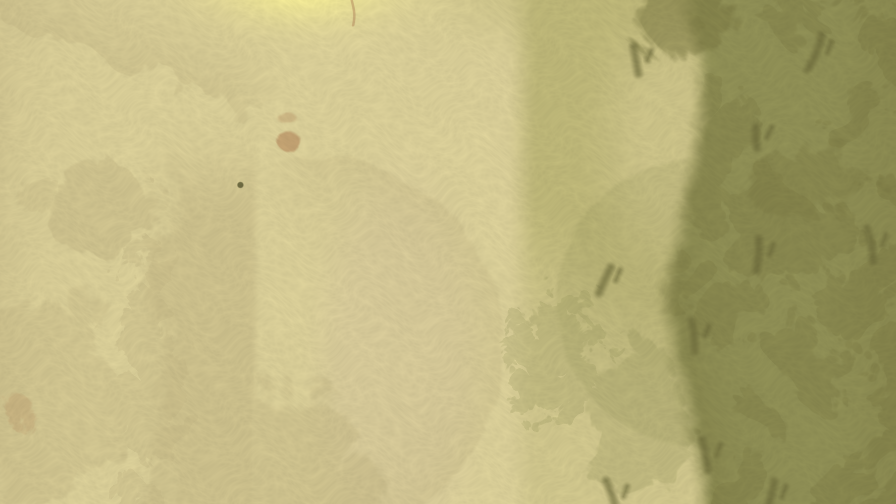
Write a Shadertoy shader that draws this texture.

```glsl
// Aged parchment: a cream sheet shading into an olive band on the right.
// Soft washes are layered first, then stains with edges torn by cellular noise,
// then blurred plant flecks, rust spots and a fine fibre grain.

const vec3 CREAM  = vec3(0.845, 0.802, 0.590);
const vec3 PALE   = vec3(0.835, 0.785, 0.595);
const vec3 TAN    = vec3(0.755, 0.705, 0.510);
const vec3 SAGE   = vec3(0.730, 0.705, 0.460);
const vec3 OLIVE  = vec3(0.555, 0.555, 0.330);
const vec3 MOSS   = vec3(0.475, 0.465, 0.255);
const vec3 RUST   = vec3(0.690, 0.510, 0.340);
const vec3 GLOW   = vec3(0.980, 0.950, 0.580);
const float SAGE_EDGE = 1.035;   // left side of the greenish wash
const float OLIVE_EDGE = 1.36;   // mean left side of the olive band
const float GRAIN = 0.045;
const int FLECKS = 10;
const vec2 FLECK_AT[FLECKS] = vec2[](
    vec2(1.262, 0.880), vec2(1.200, 0.444), vec2(1.500, 0.727), vec2(1.729, 0.514),
    vec2(1.377, 0.333), vec2(1.620, 0.896), vec2(1.505, 0.495), vec2(1.400, 0.097),
    vec2(1.215, 0.015), vec2(1.530, 0.015));

vec2 hash2(vec2 p) {
    vec3 q = fract(p.xyx * vec3(0.1031, 0.1030, 0.0973));
    q += dot(q, q.yzx + 33.33);
    return fract((q.xx + q.yz) * q.zy);
}

// Distance to the nearest scattered cell centre
float cellular(vec2 p) {
    vec2 cell = floor(p), f = fract(p);
    float best = 4.0;
    for (int y = -1; y <= 1; y++)
        for (int x = -1; x <= 1; x++) {
            vec2 o = vec2(x, y);
            vec2 d = o + hash2(cell + o + 50.0) - f;
            best = min(best, dot(d, d));
        }
    return sqrt(best);
}

vec2 warp(vec2 p) {
    return p + 0.022 * sin(p.yx * vec2(19.0, 23.0) + 1.7)
             + 0.009 * sin(p.yx * vec2(53.0, 47.0) + p * 31.0);
}

float tornNoise(vec2 p) {
    p = warp(p);
    return (cellular(p * 7.0) + 0.5 * cellular(p * 17.0) + 0.25 * cellular(p * 43.0)) / 1.75 - 0.46;
}

// Elliptic mask; torn shifts its outline, soft blurs it
float blob(vec2 p, vec2 centre, vec2 radius, float soft, float torn) {
    return 1.0 - smoothstep(-soft, soft, length((p - centre) / radius) - 1.0 + torn);
}

float segment(vec2 p, vec2 a, vec2 b) {
    vec2 d = b - a;
    return length(p - a - d * clamp(dot(p - a, d) / dot(d, d), 0.0, 1.0));
}

float stepIn(float edge, float width, float v) {
    return smoothstep(edge - width, edge + width, v);
}

void mainImage(out vec4 fragColor, in vec2 fragCoord) {
    vec2 p = fragCoord / iResolution.y;
    float torn = tornNoise(p);
    float fineTorn = tornNoise(p * 2.1 + 3.7);

    // Broad washes
    vec3 col = mix(CREAM, PALE, blob(p, vec2(0.79, 0.28), vec2(0.15, 0.36), 0.35, 0.0));
    col = mix(col, TAN, 0.38 * exp(-p.x * 13.0));
    float sage = stepIn(SAGE_EDGE, 0.035, p.x);
    sage *= mix(0.35, 0.95, smoothstep(0.25, 0.62, p.y + 0.5 * (p.x - 1.1)));
    sage *= 1.0 - 0.50 * blob(p, vec2(1.34, 0.72), vec2(0.13, 0.24), 0.6, 0.0);
    col = mix(col, SAGE, sage);
    col = mix(col, SAGE, 0.6 * smoothstep(0.86, 1.02, p.y) * smoothstep(0.72, 1.15, p.x));
    col = mix(col, GLOW, 0.85 * exp(-dot((p - vec2(0.60, 1.03)) / vec2(0.17, 0.07),
                                         (p - vec2(0.60, 1.03)) / vec2(0.17, 0.07))));

    // Grey-tan column, ragged on the left, straight on the right
    float column = stepIn(0.31, 0.035, p.x + torn * 0.16) * (1.0 - stepIn(0.507, 0.013, p.x));
    column *= smoothstep(0.78, 0.55, p.y);
    float foot = blob(p, vec2(0.52, 0.06), vec2(0.21, 0.16), 0.12, torn);
    col = mix(col, TAN, 0.58 * max(column, foot * 0.8));

    // Tide marks: two arcs and a diagonal streak
    float bigArc = 0.39 - length(p - vec2(0.613, 0.305)) - torn * 0.03;
    float arcSide = smoothstep(0.5, 0.65, p.x);
    col = mix(col, TAN, 0.36 * smoothstep(0.0, 0.012, bigArc) * exp(-max(bigArc, 0.0) * 9.0) * arcSide);
    float smallArc = 0.29 - length(p - vec2(1.39, 0.40)) - torn * 0.02;
    col = mix(col, OLIVE, 0.18 * smoothstep(0.0, 0.012, smallArc));
    float streak = p.y - 0.97 + 0.38 * p.x - torn * 0.13;
    col = mix(col, TAN, 0.48 * smoothstep(0.0, 0.012, streak) * exp(-max(streak, 0.0) * 9.0)
                        * (1.0 - smoothstep(0.42, 0.62, p.x)));

    // Torn stains on the pale side
    float stain = blob(p, vec2(0.20, 0.59), vec2(0.10, 0.085), 0.08, torn * 1.4);
    stain = max(stain, 0.75 * blob(p, vec2(0.09, 0.21), vec2(0.15, 0.20), 0.07, torn));
    stain = max(stain, 0.8 * blob(p, vec2(0.29, 0.22), vec2(0.06, 0.24), 0.08, fineTorn * 2.6));
    stain = max(stain, 0.7 * blob(p, vec2(0.07, 0.61), vec2(0.045, 0.03), 0.15, fineTorn * 2.0));
    col = mix(col, TAN, 0.48 * stain);
    float damp = blob(p, vec2(1.10, 0.29), vec2(0.08, 0.10), 0.08, fineTorn * 2.4);
    damp = max(damp, blob(p, vec2(1.27, 0.16), vec2(0.10, 0.14), 0.08, torn * 1.6));
    col = mix(col, OLIVE, 0.24 * damp);

    // Olive band with a wavy blurred edge and darker patches
    float edge = OLIVE_EDGE + 0.033 * cos((p.y - 0.8) * 7.85) + torn * 0.035;
    float olive = stepIn(edge, 0.026, p.x);
    float patches = 1.0 - smoothstep(-0.06, -0.01, torn + 0.10 * sin(p.x * 9.0 + p.y * 7.0));
    vec3 band = mix(OLIVE, MOSS, 0.32 * patches + 0.22 * smoothstep(1.62, 1.78, p.x));
    band = mix(band, MOSS, 0.35 * exp(-abs(p.x - edge - 0.03) * 22.0) * smoothstep(0.75, 0.35, p.y));
    col = mix(col, band, olive);
    col = mix(col, MOSS, 0.55 * blob(p, vec2(1.37, 0.96), vec2(0.09, 0.075), 0.15, torn * 1.5));
    col = mix(col, MOSS, 0.35 * blob(p, vec2(1.59, 0.65), vec2(0.12, 0.06), 0.12, torn * 1.8));

    // Blurred flecks, each a pair of leaning strokes
    for (int i = 0; i < FLECKS; i++) {
        vec2 h = hash2(vec2(i, 7 * i + 3));
        vec2 q = p - FLECK_AT[i];
        q.x += 6.0 * (h.y - 0.5) * q.y * q.y;
        vec2 lean = vec2(h.x - 0.5, 1.0) * mix(0.018, 0.034, h.y);
        float d = min(segment(q, -lean, lean), segment(q, vec2(0.022, 0.0), vec2(0.03, 0.02)) + 0.003);
        col = mix(col, MOSS * 0.86, 0.62 * (1.0 - smoothstep(0.0, 0.015, d)));
    }

    // Rust spots, dark speck and a thin hair
    float rust = blob(p, vec2(0.574, 0.719), vec2(0.022, 0.020), 0.18, fineTorn * 0.6);
    rust = max(rust, 0.5 * blob(p, vec2(0.568, 0.766), vec2(0.017, 0.011), 0.3, fineTorn));
    rust = max(rust, 0.4 * blob(p, vec2(0.03, 0.18), vec2(0.035, 0.025), 0.3, fineTorn * 3.0));
    vec2 hair = p - vec2(0.699 + 0.004 * sin(p.y * 60.0), 0.0);
    rust = max(rust, 0.8 * (1.0 - smoothstep(0.001, 0.004, segment(hair, vec2(0.0, 0.95), vec2(0.0, 1.0)))));
    col = mix(col, RUST, 0.6 * rust);
    col = mix(col, MOSS * 0.7, 0.8 * blob(p, vec2(0.477, 0.633), vec2(0.006), 0.3, 0.0));

    // Fibre grain
    vec2 g = warp(p * 1.3);
    float grain = cellular(g * vec2(32.0, 60.0)) + 0.6 * cellular(g * vec2(75.0, 120.0)) - 0.74;
    col *= 1.0 + GRAIN * (grain + 0.5 * torn);
    fragColor = vec4(col, 1.0);
}
```
